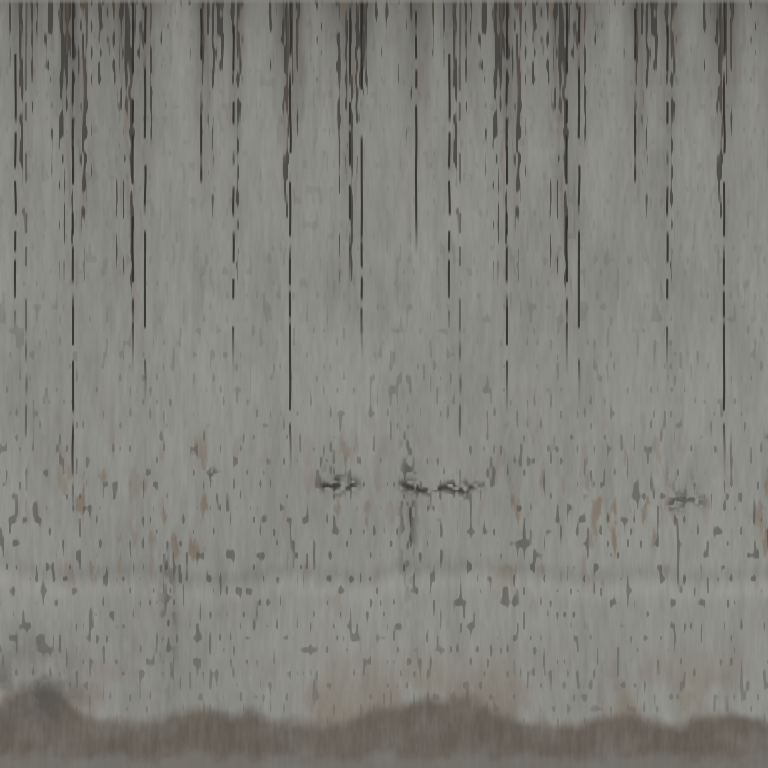
Write a three.js fragment shader that draws this texture.

```glsl
varying vec2 vUv;

const float PERIOD = 0.565;
const vec3 PLASTER = vec3(0.552, 0.552, 0.530);
const vec3 SOOT = vec3(0.215, 0.210, 0.200);
const vec3 RUST = vec3(0.440, 0.375, 0.310);
const vec3 DAMP = vec3(0.385, 0.360, 0.330);

float hash(vec2 p) {
  p = fract(p * vec2(0.1031, 0.1137));
  p += dot(p, p.yx + 33.33);
  return fract((p.x + p.y) * p.x * 7.13 + p.y * 41.7);
}

float noise(vec2 p) {
  vec2 i = floor(p), f = fract(p);
  f = f * f * (3.0 - 2.0 * f);
  return mix(mix(hash(i), hash(i + vec2(1, 0)), f.x),
             mix(hash(i + vec2(0, 1)), hash(i + vec2(1, 1)), f.x), f.y);
}

float fbm(vec2 p) {
  float sum = 0.0, amp = 0.5;
  for (int i = 0; i < 5; i++) {
    sum += amp * noise(p);
    p = p * 2.03 + 17.3;
    amp *= 0.5;
  }
  return sum;
}

float bell(float x, float centre, float width) {
  float d = (x - centre) / width;
  return exp(-d * d);
}

// Soft elliptical region
float blob(vec2 p, vec2 centre, vec2 size) {
  return bell(p.x, centre.x, size.x) * bell(p.y, centre.y, size.y);
}

// Group of drips that narrows and fades downwards
float cluster(float x, float depth, float centre, float width, float reach) {
  float t = clamp(depth / reach, 0.0, 1.0);
  return bell(x, centre, width * mix(1.0, 0.35, t)) * (1.0 - t * t);
}

// Single long, broken drip
float drip(float x, float depth, float centre, float reach) {
  float wobble = 0.0012 * (noise(vec2(depth * 22.0, centre * 90.0)) - 0.5);
  float core = 1.0 - smoothstep(0.0006, 0.0021, abs(x - centre + wobble));
  float gaps = smoothstep(0.26, 0.48, noise(vec2(centre * 700.0, depth * 48.0)));
  return core * gaps * (1.0 - smoothstep(reach * 0.8, reach, depth));
}

// Ragged horizontal crack between two ends
float crack(vec2 p, float left, float right, float height) {
  float span = smoothstep(left - 0.004, left + 0.004, p.x) * (1.0 - smoothstep(right - 0.02, right + 0.004, p.x));
  float y = height + 0.008 * (noise(vec2(p.x * 60.0, 4.0)) - 0.5);
  float thick = 0.002 + 0.009 * noise(vec2(p.x * 190.0, 9.0));
  return span * bell(p.y, y, thick) * smoothstep(0.2, 0.6, noise(p * vec2(150.0, 220.0)));
}

void main() {
  vec2 p = vUv;
  float depth = 1.0 - p.y;
  float u = mod(p.x, PERIOD);

  // Plaster mottling and vertical grain
  float mottle = fbm(p * vec2(9.0, 6.0));
  float grain = noise(p * vec2(380.0, 75.0)) + noise(p * vec2(190.0, 24.0)) - 1.0;
  vec3 col = PLASTER + 0.055 * (mottle - 0.5) + 0.026 * grain;
  col -= 0.022 * smoothstep(0.45, 0.7, fbm(p * vec2(42.0, 8.0) + 5.0));

  // Density of the repeated drip groups
  float density = cluster(u, depth, 0.095, 0.030, 0.48)
    + cluster(u, depth, 0.170, 0.030, 0.56)
    + 0.75 * cluster(u, depth, 0.268, 0.018, 0.38)
    + 0.70 * cluster(u, depth, 0.305, 0.016, 0.46)
    + 0.90 * cluster(u, depth, 0.380, 0.026, 0.36)
    + cluster(u, depth, 0.457, 0.026, 0.50)
    + 0.65 * cluster(u, depth, 0.545, 0.022, 0.36)
    + 0.60 * cluster(u, depth, 0.030, 0.028, 0.32);
  density = min(density + 0.32 * exp(-depth * 7.0), 1.15);

  // Sooty haze under the upper edge
  float haze = density * exp(-depth * 9.0) * (0.45 + 0.75 * noise(vec2(u * 95.0, depth * 5.0)));
  col = mix(col, SOOT + 0.06, clamp(0.62 * haze, 0.0, 0.75));
  col = mix(col, SOOT + 0.14, 0.13 * density);

  // Thin dashed streaks
  float column = noise(vec2(u * 310.0, depth * 3.0));
  float dash = noise(vec2(u * 380.0, depth * 58.0));
  float level = 0.62 * column + 0.38 * dash;
  float limit = 0.87 - 0.34 * density;
  float streak = smoothstep(limit, limit + 0.12, level) * smoothstep(0.02, 0.3, density);
  col = mix(col, SOOT, 0.72 * streak);
  float tan1 = smoothstep(0.62, 0.8, noise(vec2(u * 240.0 + 40.0, depth * 20.0)));
  col = mix(col, RUST, 0.28 * tan1 * density);

  // Long drips
  float longDrip = drip(u, depth, 0.095, p.x < PERIOD ? 0.70 : 0.56)
    + drip(u, depth, 0.173, 0.50) + drip(u, depth, 0.189, 0.54)
    + drip(u, depth, 0.262, 0.28) + drip(u, depth, 0.304, 0.50)
    + drip(u, depth, 0.378, 0.64) + drip(u, depth, 0.456, 0.38)
    + drip(u, depth, 0.471, 0.48) + drip(u, depth, 0.542, 0.34)
    + drip(u, depth, 0.020, 0.45) + 0.5 * drip(u, depth, 0.034, 0.70);
  col = mix(col, SOOT - 0.05, 0.85 * min(longDrip, 1.0));

  // Rusty flakes across the middle
  float flakeZone = bell(p.y, 0.33, 0.10) * (0.25 + bell(u, 0.12, 0.035) + bell(u, 0.25, 0.055) + bell(u, 0.45, 0.035));
  float flake = smoothstep(0.56, 0.72, fbm(p * vec2(75.0, 24.0)));
  col = mix(col, RUST, 0.55 * min(flakeZone, 1.0) * flake);
  float speck = smoothstep(0.77, 0.9, noise(p * vec2(230.0, 65.0) + 31.0));
  col = mix(col, SOOT, 0.42 * speck * (0.2 + 0.8 * bell(p.y, 0.28, 0.22)));

  // Cracks and vertical smudges
  float cracks = crack(p, 0.418, 0.474, 0.370) + crack(p, 0.520, 0.632, 0.364)
    + 0.8 * crack(p, 0.274, 0.290, 0.380) + 0.6 * crack(p, 0.870, 0.925, 0.346);
  float smudge = blob(p, vec2(0.531, 0.35), vec2(0.010, 0.10)) + 0.8 * blob(p, vec2(0.219, 0.19), vec2(0.009, 0.08))
    + 0.6 * blob(p, vec2(0.437, 0.39), vec2(0.015, 0.03)) + 0.5 * blob(p, vec2(0.89, 0.36), vec2(0.018, 0.025));
  float chips = smoothstep(0.52, 0.76, noise(p * vec2(260.0, 90.0) + 7.0));
  col = mix(col, SOOT, clamp(0.85 * cracks + smudge * (0.12 + 0.55 * chips), 0.0, 0.9));

  // Uneven plaster ledge
  float ledge = p.y - 0.235 - 0.035 * (fbm(vec2(p.x * 13.0, 2.0)) - 0.5);
  col += 0.022 * bell(ledge, 0.0, 0.012) - 0.026 * bell(ledge, 0.022, 0.010);

  // Rising damp and pale foot
  float lower = 1.0 - smoothstep(0.04, 0.20, p.y);
  col = mix(col, RUST, 0.42 * lower * smoothstep(0.42, 0.7, fbm(p * vec2(22.0, 14.0) + 3.0)));
  float rim = 0.066 + 0.05 * (fbm(vec2(p.x * 16.0, p.y * 9.0)) - 0.5) + 0.045 * bell(p.x, 0.045, 0.05) + 0.018 * bell(p.x, 0.57, 0.08);
  float damp = 1.0 - smoothstep(rim - 0.012, rim + 0.010, p.y);
  float patchy = 0.55 + 0.6 * fbm(p * vec2(28.0, 38.0));
  col = mix(col, DAMP + 0.03 * grain, clamp(damp * patchy, 0.0, 0.92));
  float soil = blob(p, vec2(0.04, 0.11), vec2(0.055, 0.045)) * smoothstep(0.3, 0.65, fbm(p * 32.0));
  col = mix(col, SOOT + 0.09, 0.65 * soil);
  float foot = 1.0 - smoothstep(0.006, 0.024, p.y + 0.025 * (fbm(p * 45.0) - 0.5));
  col = mix(col, PLASTER - 0.08, 0.6 * foot);

  // Worn upper edge
  col = mix(col, PLASTER - 0.03, 0.65 * smoothstep(0.994, 0.999, p.y));
  gl_FragColor = vec4(col, 1.0);
}
```
